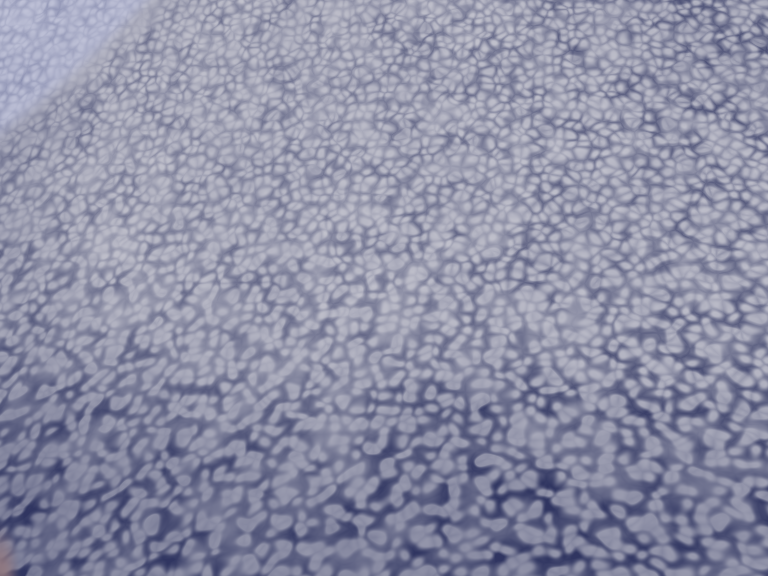
Write a WebGL 1 fragment shader that draws this texture.

```glsl
precision highp float;
// Soft blue-grey fleece: pale tufts split by dark blue creases, seen at a slant.

uniform vec2 u_resolution;

#define CELLS_NEAR 42.0    // tufts per canvas height at the bottom
#define CELLS_FAR 70.0     // tufts per canvas height at the top
#define TUFT_WIDTH 0.80    // horizontal frequency relative to vertical
#define WARP 0.28          // how wormy the creases are
#define CREASE_DEPTH 0.54
#define CREASE_SOFTNESS 0.66
#define SHADOW 0.34        // darkening of the near slope
#define MOTTLE 0.10
#define CREASE_COLOR vec3(0.235, 0.255, 0.415)
#define TUFT_COLOR vec3(0.718, 0.720, 0.772)

vec2 hash2(vec2 p) {
  vec3 q = fract(vec3(p.xyx) * vec3(0.1031, 0.1030, 0.0973));
  q += dot(q, q.yzx + 33.33);
  return fract((q.xx + q.yz) * q.zy);
}

float noise(vec2 p) {
  vec2 cell = floor(p);
  vec2 f = fract(p);
  f = f * f * (3.0 - 2.0 * f);
  float low = mix(hash2(cell).x, hash2(cell + vec2(1.0, 0.0)).x, f.x);
  float high = mix(hash2(cell + vec2(0.0, 1.0)).x, hash2(cell + 1.0).x, f.x);
  return mix(low, high, f.y);
}

// Height of the pile: soft cell borders blended with out-of-focus blobs.
float pileHeight(vec2 p, float focus) {
  vec2 cell = floor(p);
  float nearest = 8.0;
  float second = 8.0;
  float density = 0.0;
  for (int j = -1; j <= 1; j++) {
    for (int i = -1; i <= 1; i++) {
      vec2 id = cell + vec2(float(i), float(j));
      vec2 offset = id + 0.08 + 0.84 * hash2(id) - p;
      float d2 = dot(offset, offset);
      float d = sqrt(d2);
      second = min(second, max(nearest, d));
      nearest = min(nearest, d);
      density += exp(-5.0 * d2);
    }
  }
  float crisp = smoothstep(-0.15, CREASE_SOFTNESS, second - nearest);
  float soft = smoothstep(0.15, 0.95, density);
  return mix(soft, crisp, focus);
}

// Canvas position to cloth position, with finer tufts far away and to the left.
vec2 clothPosition(vec2 p) {
  float scale = mix(CELLS_NEAR, CELLS_FAR, p.y);
  float across = p.x - 1.0;
  across *= 1.0 - 0.15 * across;
  float along = p.y * mix(CELLS_NEAR, CELLS_FAR, 0.5 * p.y);
  return vec2(across * scale * TUFT_WIDTH, along) + 100.0;
}

void main() {
  vec2 p = gl_FragCoord.xy / u_resolution.y;

  // Fold that cuts off the upper left corner
  float fold = p.y - 0.76 - 0.75 * p.x - 0.6 * p.x * p.x;
  float beyond = smoothstep(-0.012, 0.03, fold);

  // Warped tufts
  vec2 cloth = clothPosition(p);
  vec2 bend = vec2(noise(cloth * 0.9), noise(cloth * 0.9 + 57.0)) - 0.5;
  float focus = mix(0.15, 0.5, smoothstep(0.15, 0.85, p.y + 0.15 * (p.x - 0.67)));
  float pile = pileHeight(cloth + 2.0 * WARP * bend, focus);

  // Broad light and shade
  float broad = noise(p * 5.0 + 11.0) - 0.5;
  float patches = noise(p * 14.0 + 31.0) - 0.5;
  float slope = p.y + 0.12 * (p.x - 0.67) + 0.10 * broad;
  float shade = 1.0 - smoothstep(0.04, 0.58, slope);
  float light = 1.01 - SHADOW * shade + MOTTLE * (0.5 * broad + 0.6 * patches);
  light -= 0.12 * (1.0 - smoothstep(0.0, 0.22, p.x)) * (1.0 - beyond);
  light -= 0.08 * smoothstep(0.95, 1.33, p.x) * smoothstep(0.65, 1.0, p.y);
  light -= 0.05 * smoothstep(-0.14, 0.0, fold) * (1.0 - beyond);

  // Broken creases of uneven depth, deepest at the right and in the shade
  float depth = CREASE_DEPTH * (0.5 + noise(cloth * 0.6 + 19.0));
  depth *= 0.75 + 0.35 * smoothstep(0.4, 1.3, p.x) + 0.2 * shade;
  depth *= mix(1.0, 0.55, beyond) * smoothstep(-0.06, 0.08, abs(fold));
  float fuzz = noise(cloth * 1.7 + 7.0) - 0.5;
  float tone = light - depth * (1.0 - pile) + 0.10 * fuzz;

  // Colour, with a bluer far corner and a warm spot at the lower left
  vec3 color = mix(CREASE_COLOR, TUFT_COLOR, clamp(tone, -0.1, 1.1));
  color += vec3(0.0, 0.01, 0.05) * beyond;
  float warm = 1.0 - smoothstep(0.01, 0.07, length(p * vec2(1.8, 0.7)));
  color = mix(color, vec3(0.58, 0.47, 0.49), 0.8 * warm);
  gl_FragColor = vec4(color, 1.0);
}
```
